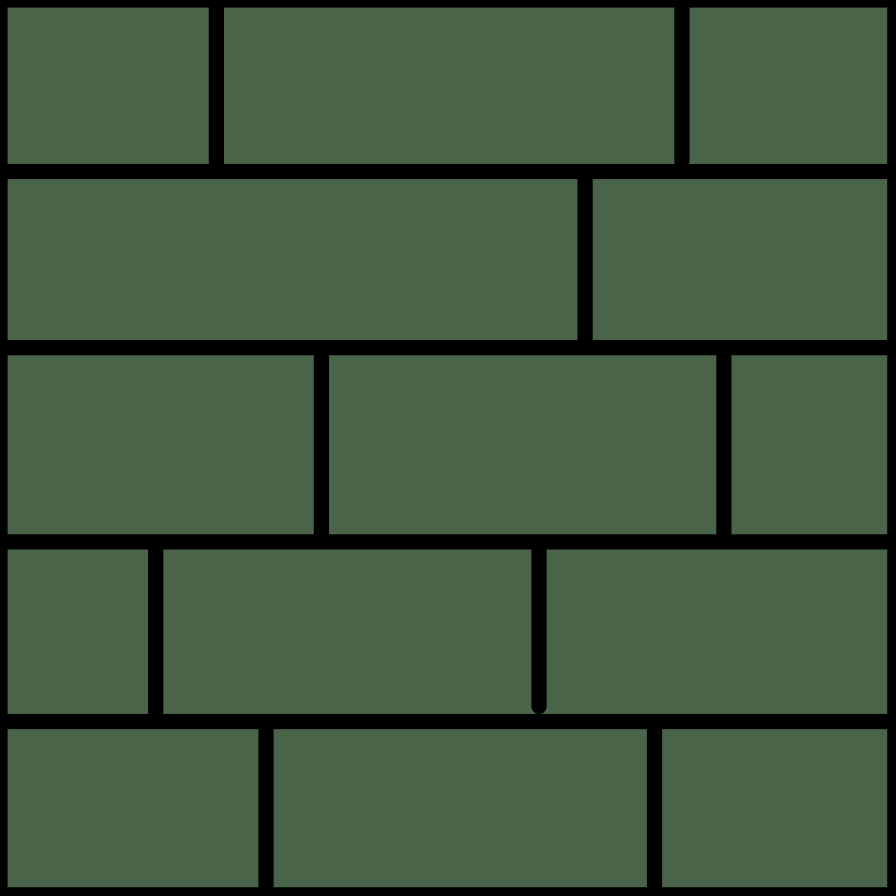
A WebGL 2 fragment shader for this pattern:

```glsl
#version 300 es
precision highp float;
// Five courses of flat green bricks divided by even black joints.
// Each joint is a line segment of constant thickness; the nearest
// segment's distance gives a smooth edge between joint and brick.

uniform vec2 u_resolution;
out vec4 fragColor;

// Distance from p to an upright segment between two heights
float uprightDistance(vec2 p, float x, float bottom, float top) {
    return length(vec2(p.x - x, p.y - clamp(p.y, bottom, top)));
}

void main() {
    vec2 uv = gl_FragCoord.xy / u_resolution;
    float pixel = 1.0 / min(u_resolution.x, u_resolution.y);

    // Heights of the bed joints, from the bottom edge to the top
    float bed[6] = float[](0.0013, 0.1947, 0.3952, 0.6120, 0.8086, 1.0);

    // Left and right upright joint of each course; the fourth has only one
    vec2 upright[5] = vec2[](
        vec2(0.2969, 0.7305),
        vec2(0.1738, 0.6016),
        vec2(0.3587, 0.8079),
        vec2(0.6530, 0.6530),
        vec2(0.2415, 0.7611));

    // Gap under the right joint, where its round end shows
    float footGap[5] = float[](0.0, 0.0169, 0.0, 0.0, 0.0117);

    // Side borders and top edge
    float dist = min(min(uv.x, abs(uv.x - 0.9987)), abs(uv.y - bed[5]));

    // Bed joint and upright joints of every course
    for (int i = 0; i < 5; i++) {
        float left = uprightDistance(uv, upright[i].x, bed[i], bed[i + 1]);
        float right = uprightDistance(uv, upright[i].y, bed[i] + footGap[i], bed[i + 1]);
        dist = min(dist, min(abs(uv.y - bed[i]), min(left, right)));
    }

    // Black joints blend into green over about one pixel
    vec3 brickGreen = vec3(0.290, 0.392, 0.290);
    float brick = clamp((dist - 0.0085) / pixel + 0.5, 0.0, 1.0);
    fragColor = vec4(brickGreen * brick, 1.0);
}
```
